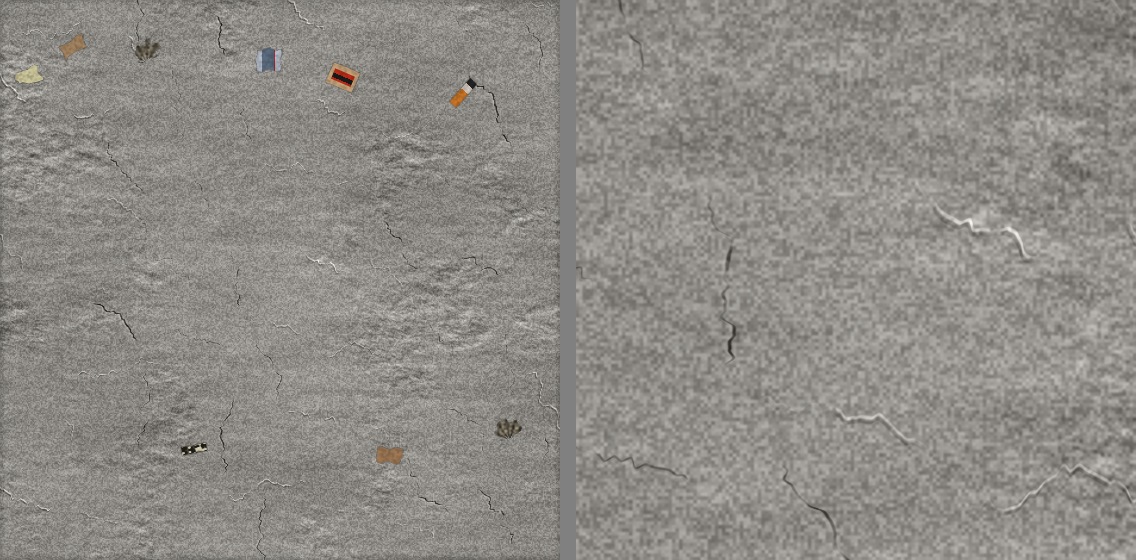
Left, the full canvas; right, a detail of the centre.
Write a three.js fragment shader that draws this texture.

```glsl
varying vec2 vUv;

const vec3 STONE = vec3(0.55, 0.54, 0.52);
const int CRACKS = 60;
const int LITTER = 9;

float hash(vec2 p) {
  vec3 q = fract(p.xyx * 0.1031);
  q += dot(q, q.yzx + 33.33);
  return fract((q.x + q.y) * q.z);
}

float noise(vec2 p) {
  vec2 i = floor(p), f = fract(p);
  f = f * f * (3.0 - 2.0 * f);
  return mix(mix(hash(i), hash(i + vec2(1.0, 0.0)), f.x),
             mix(hash(i + vec2(0.0, 1.0)), hash(i + 1.0), f.x), f.y);
}

float lineNoise(float x, float seed) {
  float i = floor(x), f = fract(x);
  return mix(hash(vec2(i, seed)), hash(vec2(i + 1.0, seed)), f * f * (3.0 - 2.0 * f));
}

float fbm(vec2 p) {
  float sum = 0.0, amp = 0.5;
  for (int i = 0; i < 4; i++) {
    sum += amp * noise(p);
    p = p * 2.03 + 17.3;
    amp *= 0.5;
  }
  return sum;
}

vec2 turn(vec2 p, float angle) {
  float c = cos(angle), s = sin(angle);
  return vec2(c * p.x + s * p.y, c * p.y - s * p.x);
}

float boxDist(vec2 p, vec2 halfSize) {
  vec2 d = abs(p) - halfSize;
  return length(max(d, 0.0)) + min(max(d.x, d.y), 0.0);
}

float stroke(float dist, float width) {
  return 1.0 - smoothstep(width * 0.4, width + 0.0011, abs(dist));
}

// Jagged, broken, tapering line along the x axis: core and offset rim
vec2 crackLine(vec2 q, float reach, float width, float rimShift, float seed) {
  float bend = reach * 0.45 * (lineNoise(q.x * 16.0, seed) - 0.5)
             + 0.018 * (lineNoise(q.x * 55.0, seed + 7.0) - 0.5)
             + 0.006 * (lineNoise(q.x * 210.0, seed + 13.0) - 0.5);
  float along = q.x / reach;
  float taper = clamp(1.0 - along * along, 0.0, 1.0);
  float broken = 0.2 + 0.8 * smoothstep(0.15, 0.7, lineNoise(q.x * 90.0, seed + 3.0));
  float w = width * (0.3 + 0.7 * taper * broken);
  float dist = q.y - bend;
  return smoothstep(0.0, 0.4, taper) * broken
       * vec2(stroke(dist, w), stroke(dist + rimShift, w * 1.4));
}

// Dark fissures run steeply, pale ridges run gently down to the right
float crackTone(vec2 p) {
  float tone = 0.0;
  for (int i = 0; i < CRACKS; i++) {
    float id = float(i);
    float pale = mod(id, 2.0);
    vec2 d = p - fract(id * vec2(0.7549, 0.5698) + vec2(0.21, 0.43));
    float reach = mix(0.02, 0.085, hash(vec2(id, 4.0)));
    if (dot(d, d) > reach * reach * 2.0) continue;
    float spread = hash(vec2(id, 9.0));
    float angle = mix(mix(-1.75, -0.35, spread), mix(-0.9, 0.25, spread), pale);
    float bold = hash(vec2(id, 6.0));
    float rimShift = turn(vec2(0.0018, 0.0024), angle).y;
    vec2 line = crackLine(turn(d, angle), reach, mix(0.0003, 0.0014, bold * bold),
                          rimShift, id * 5.0 + 0.5);
    tone += (0.35 + 0.65 * bold)
          * dot(line, mix(vec2(-0.36, 0.08), vec2(0.25, -0.16), pale));
  }
  return tone;
}

// Slanting light on the rough surface, strongest in flaked patches
float relief(vec2 p) {
  vec2 q = turn(p, -0.35) * vec2(42.0, 62.0);
  float slope = fbm(q) - fbm(q + vec2(-0.09, 0.15));
  float flaked = smoothstep(0.48, 0.72, fbm(p * 7.0 + 3.0));
  return slope * (0.22 + 0.85 * flaked);
}

float grain(vec2 p) {
  return 0.2 * (noise(p * 470.0) - 0.5)
       + 0.05 * (noise(p * vec2(200.0, 290.0) + 40.0) - 0.5)
       + 0.05 * (noise(p * vec2(14.0, 110.0)) - 0.5);
}

// Broad stains and level bands
float stain(vec2 p) {
  return 0.12 * (fbm(p * vec2(4.0, 7.0) + 9.0) - 0.47)
       + 0.04 * (noise(p * vec2(5.0, 36.0) + 5.0) - 0.5);
}

// One scrap of litter: colour and signed distance
vec4 litter(vec2 p, float id) {
  vec2 d = p - vec2(0.05 + 0.91 * fract(id * 0.618),
                    mix(0.11, 0.8, step(id, 5.5)) + 0.14 * hash(vec2(id, 21.0)));
  if (dot(d, d) > 0.003) return vec4(1.0);
  vec2 q = turn(d, (hash(vec2(id, 31.0)) - 0.5) * 1.2);
  float mottle = noise(q * 260.0 + id * 9.0);
  float torn = 0.009 * (noise(q * 75.0 + id * 8.0) - 0.5) + 0.002 * (mottle - 0.5);
  float shape = boxDist(q, vec2(0.021, 0.012)) + torn;
  vec3 tint = mix(vec3(0.74, 0.72, 0.56), vec3(0.58, 0.44, 0.31), id / 6.0);

  if (id == 1.0) { // printed sachet
    shape = boxDist(q, vec2(0.025, 0.019)) + torn * 0.25;
    float panel = smoothstep(0.001, -0.001, boxDist(q, vec2(0.019, 0.010)));
    vec3 ink = mix(vec3(0.70, 0.16, 0.08), vec3(0.10), step(abs(q.y + 0.002), 0.004));
    tint = mix(vec3(0.72, 0.59, 0.44), ink, panel);
  } else if (id == 2.0 || id == 8.0) { // withered leaf
    float ribs = 0.5 + 0.5 * cos(atan(q.y + 0.02, q.x) * 13.0);
    shape = (length(q / vec2(0.024, 0.021)) - 0.95 + 0.2 * ribs) * 0.02 + torn * 1.6;
    tint = mix(vec3(0.17, 0.16, 0.14), vec3(0.60, 0.56, 0.47), ribs * 0.5 + mottle * 0.5);
  } else if (id == 3.0) { // smoked stub
    q = turn(d, 0.85);
    shape = boxDist(q, vec2(0.026, 0.006)) - 0.002;
    tint = mix(vec3(0.78, 0.45, 0.14), vec3(0.82, 0.78, 0.74), step(0.004, q.x));
    tint = mix(tint, vec3(0.13), step(0.017, q.x)) * (1.0 - 14.0 * abs(q.y + 0.001));
  } else if (id == 4.0) { // clear film
    shape = boxDist(q, vec2(0.022, 0.019)) + torn;
    tint = mix(vec3(0.66, 0.69, 0.74), vec3(0.34, 0.40, 0.47), step(abs(q.x), 0.011));
    tint = mix(tint, vec3(0.65, 0.16, 0.18), step(abs(q.x - 0.011), 0.0013));
  } else if (id == 7.0) { // crumpled foil
    shape = boxDist(q, vec2(0.022, 0.007)) + torn * 0.2;
    tint = mix(vec3(0.12, 0.12, 0.09), vec3(0.76, 0.74, 0.64), smoothstep(0.3, 0.75, mottle));
  }
  return vec4(tint * (0.86 + 0.24 * mottle), shape);
}

void main() {
  vec2 p = vUv;
  vec3 color = STONE + grain(p) + stain(p) + relief(p) + crackTone(p);

  // Slightly worn, darker rim
  vec2 inset = min(p, 1.0 - p);
  color *= 0.86 + 0.14 * smoothstep(0.0, 0.012, min(inset.x, inset.y));

  // Litter with a soft contact shadow
  for (int i = 0; i < LITTER; i++) {
    vec4 scrap = litter(p, float(i));
    color *= 1.0 - 0.25 * smoothstep(0.003, 0.0, scrap.a);
    color = mix(color, scrap.rgb, smoothstep(0.001, -0.001, scrap.a));
  }
  gl_FragColor = vec4(clamp(color, 0.0, 1.0), 1.0);
}
```
